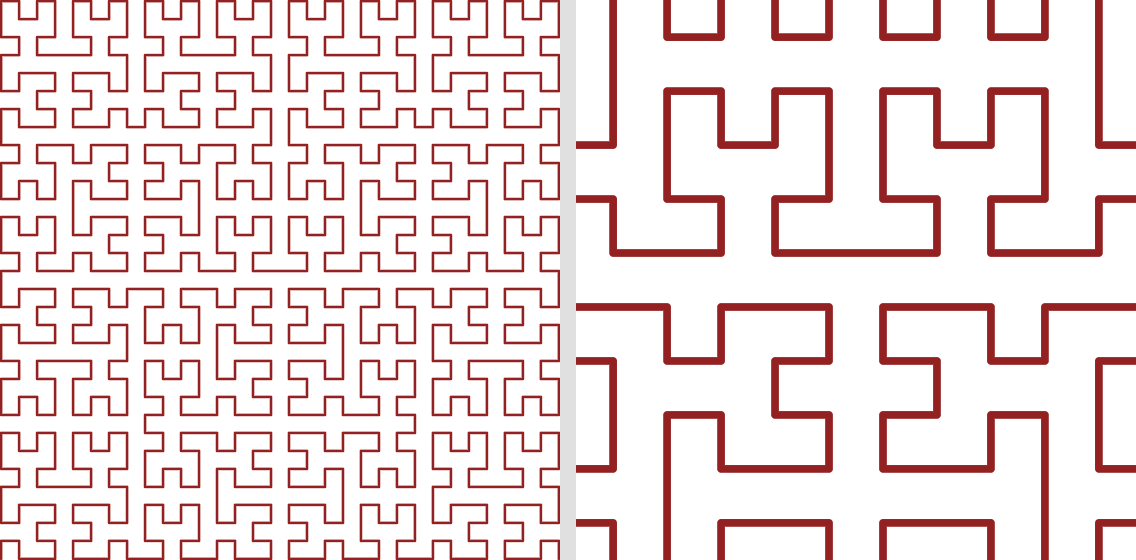
Left, the full canvas; right, a detail of the centre.
A Shadertoy shader for this pattern:

```glsl
// A fifth-order Hilbert curve in dark red on white, over a 32 by 32 grid of nodes.
// Each node's rank along the curve is computed from its coordinates; neighbouring
// nodes with consecutive ranks are joined, and the stroke is a segment distance.

// Rank of a grid node along the curve, from lower left (0) to lower right (1023).
int hilbertRank(ivec2 node) {
    int rank = 0;
    for (int side = 16; side > 0; side /= 2) {
        ivec2 quadrant = ivec2((node.x & side) != 0, (node.y & side) != 0);
        rank += side * side * ((3 * quadrant.x) ^ quadrant.y);
        // The lower quadrants are mirrored about a diagonal.
        if (quadrant.y == 0) {
            if (quadrant.x == 1) node = 31 - node;
            node = node.yx;
        }
    }
    return rank;
}

float segmentDistance(vec2 p, vec2 end) {
    return length(p - end * clamp(dot(p, end) / dot(end, end), 0.0, 1.0));
}

void mainImage(out vec4 fragColor, in vec2 fragCoord) {
    vec2 uv = fragCoord / iResolution.xy;

    // The outermost nodes sit just inside the canvas edge.
    float spacing = 0.996 / 31.0;
    vec2 grid = (uv - 0.002) / spacing;
    ivec2 node = clamp(ivec2(floor(grid + 0.5)), 0, 31);
    vec2 local = grid - vec2(node);
    int rank = hilbertRank(node);

    // Half segments from the nearest node towards its neighbours on the curve.
    float dist = 1.0;
    for (int i = 0; i < 4; i++) {
        int way = 1 - 2 * (i / 2);
        ivec2 step4 = i % 2 == 0 ? ivec2(way, 0) : ivec2(0, way);
        ivec2 neighbour = node + step4;
        bool inside = neighbour == clamp(neighbour, 0, 31);
        if (inside && abs(hilbertRank(neighbour) - rank) == 1)
            dist = min(dist, segmentDistance(local, 0.5 * vec2(step4)));
    }

    // Stroke with one pixel of edge smoothing.
    float pixel = 1.0 / min(iResolution.x, iResolution.y);
    float stroke = clamp(0.5 + (0.0023 - dist * spacing) / pixel, 0.0, 1.0);
    fragColor = vec4(mix(vec3(1.0), vec3(0.58, 0.13, 0.13), stroke), 1.0);
}
```
